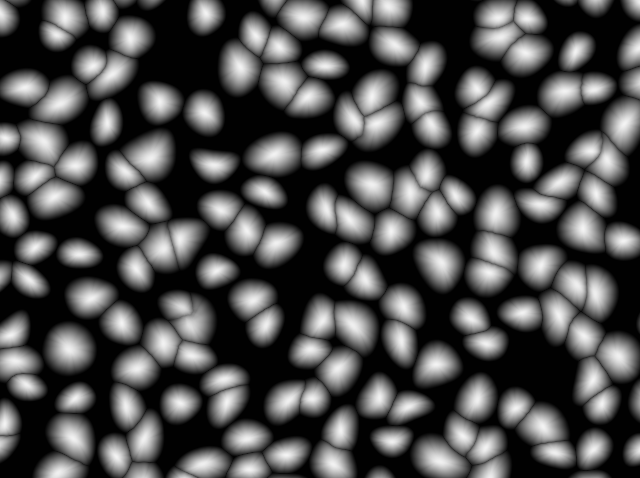
Write a WebGL 1 fragment shader that draws this pattern.

```glsl
precision highp float;
// Scattered soft oval grains, bright along their ridges, touching in dark seams.

uniform vec2 u_resolution;

const float PITCH = 0.093;          // grid spacing, in canvas heights
const float GRID_TURN = 0.42;       // tilt hiding the grid directions
const float JITTER = 0.74;          // scatter of the grain centres
const float MISSING = 0.05;         // share of empty grid places
const float RADIUS_MIN = 0.43;      // grain radii, in grid spacings
const float RADIUS_MAX = 0.65;
const float STRETCH_MAX = 1.5;      // longest to shortest axis
const float BEND = 0.35;            // kidney-like curvature
const float FALLOFF = 1.7;          // brightness profile, centre to rim
const float RIDGE = 0.35;           // strength of the ridge line
const float STREAKS = 0.07;         // strength of the radial creases
const float SEAM_DEPTH = 0.42;      // darkening between touching grains
const float SEAM_SHARPNESS = 4.0;
const float RIM_SOFTNESS = 0.03;
const vec3 BACKGROUND = vec3(0.005);
const vec3 GRAIN_LIGHT = vec3(1.0);
const float TAU = 6.2831853;

float hash(vec2 p) {
  return fract(sin(dot(p, vec2(127.1, 311.7))) * 43758.5453);
}

mat2 rotation(float angle) {
  float c = cos(angle), s = sin(angle);
  return mat2(c, s, -s, c);
}

// Height of one grain: 1 near its middle, 0 at the rim and beyond.
float grainHeight(vec2 p, vec2 id) {
  float radius = mix(RADIUS_MIN, RADIUS_MAX, hash(id + 11.3));
  float stretch = sqrt(mix(1.05, STRETCH_MAX, hash(id + 23.7)));
  float phase = TAU * hash(id + 37.1);
  float curl = 2.0 * hash(id + 41.9) - 1.0;

  // Grain space: long axis along x, unit rim.
  vec2 q = rotation(TAU * hash(id + 53.3)) * p / radius;
  q *= vec2(1.0 / stretch, stretch);
  q.y += BEND * curl * abs(curl) * (q.x * q.x - 0.3);

  // Uneven outline.
  float angle = atan(q.y, q.x + 0.00001);
  float rim = 1.0 + 0.05 * sin(2.0 * angle + phase)
                  + 0.05 * sin(3.0 * angle - 2.0 * phase);
  float r = length(q) / rim;
  if (r >= 1.0) return 0.0;

  // Dome with a wavy ridge and faint radial creases.
  float height = 1.0 - pow(r, FALLOFF);
  float offRidge = q.y + 0.12 * sin(4.0 * q.x + phase);
  height -= RIDGE * (1.0 - r) * sqrt(offRidge * offRidge + 0.002);
  float crease = abs(sin(4.0 * angle + phase + sin(3.0 * angle)))
               * abs(sin(2.5 * angle - phase));
  height -= STREAKS * 4.0 * r * r * (1.0 - r) * (1.0 - crease);
  return max(height, 0.0);
}

void main() {
  vec2 p = (gl_FragCoord.xy - 0.5 * u_resolution) / u_resolution.y;
  p = rotation(GRID_TURN) * p / PITCH + 40.0;
  vec2 cell = floor(p);

  // Highest and second highest grain here.
  float top = 0.0, second = 0.0;
  for (int j = -1; j <= 1; j++) {
    for (int i = -1; i <= 1; i++) {
      vec2 id = cell + vec2(float(i), float(j));
      if (hash(id + 71.9) < MISSING) continue;
      vec2 scatter = vec2(hash(id), hash(id + 5.7)) - 0.5;
      float height = grainHeight(p - id - 0.5 - JITTER * scatter, id);
      second = max(second, min(top, height));
      top = max(top, height);
    }
  }

  // Dark seams where two grains meet, then a soft rim.
  float contact = second / max(top, 0.001);
  float light = top * (1.0 - SEAM_DEPTH * pow(contact, SEAM_SHARPNESS));
  light *= light / (light + RIM_SOFTNESS);
  gl_FragColor = vec4(mix(BACKGROUND, GRAIN_LIGHT, light), 1.0);
}
```
